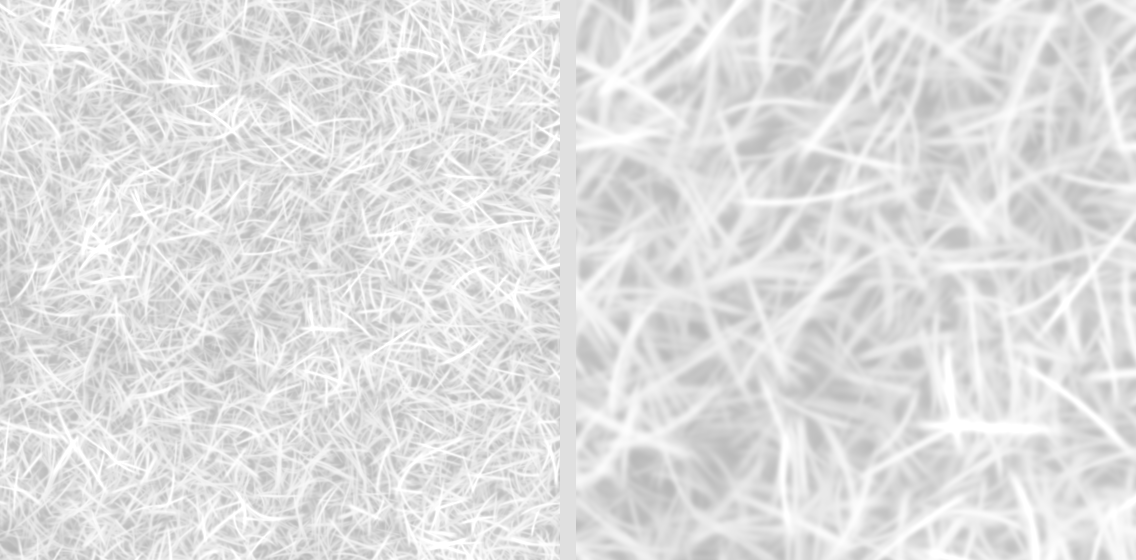
Left: the whole. Right: its middle third, enlarged.
This texture is drawn by a Shadertoy shader. Its source:

```glsl
// Pale matted fibres: a soft grey ground covered by stacked layers of thin,
// slightly curved hairs. Each layer is a jittered grid; deep layers are short
// and grey, upper layers are longer, sparser and nearly white.

const int LAYERS = 10;
const int HAIRS_PER_CELL = 2;
const float GROUND_TONE = 0.76;
const float DEEP_TONE = 0.82;
const float TOP_TONE = 1.0;

// Four random values in 0..1 from a 3D seed, without sine.
vec4 hash4(vec3 seed) {
    vec4 h = fract(seed.xyzx * vec4(0.1031, 0.1030, 0.0973, 0.1099));
    h += dot(h, h.wzxy + 33.33);
    return fract((h.xxyz + h.yzzw) * h.zywx);
}

// Smooth value noise in 0..1.
float valueNoise(vec2 p, float seed) {
    vec2 i = floor(p), f = fract(p);
    f = f * f * (3.0 - 2.0 * f);
    float a = hash4(vec3(i, seed)).x;
    float b = hash4(vec3(i + vec2(1, 0), seed)).x;
    float c = hash4(vec3(i + vec2(0, 1), seed)).x;
    float d = hash4(vec3(i + vec2(1, 1), seed)).x;
    return mix(mix(a, b, f.x), mix(c, d, f.x), f.y);
}

// Cloudy density of the mat, three octaves.
float cloud(vec2 p) {
    return 0.5 * valueNoise(p * 5.0, 51.0)
         + 0.3 * valueNoise(p * 11.0, 52.0)
         + 0.2 * valueNoise(p * 23.0, 53.0);
}

// Coverage of one hair: a parabola along x with a soft profile and tapered ends.
float hairCoverage(vec2 q, float angle, float halfLength, float bend, float width) {
    float c = cos(angle), s = sin(angle);
    q = vec2(c * q.x + s * q.y, c * q.y - s * q.x);
    float t = q.x / halfLength;
    float slope = 2.0 * bend * t;
    float d = q.y - bend * halfLength * (t * t - 0.33);
    d /= width * sqrt(1.0 + slope * slope);
    return exp(-d * d) * (1.0 - smoothstep(0.45, 1.0, abs(t)));
}

// Lays one layer of hairs over the given tone; depth runs from 0 (deep) to 1 (top).
float addHairs(float tone, vec2 p, float depth, float layer, float density, float pixel) {
    float scale = mix(34.0, 12.0, depth);
    vec2 shift = layer * vec2(7.31, 3.17);
    vec2 g = p * scale + shift;
    vec2 home = floor(g);
    for (int y = -1; y <= 1; y++)
    for (int x = -1; x <= 1; x++) {
        vec2 cell = home + vec2(x, y);
        float flow = 6.3 * valueNoise((cell + 0.5 - shift) / scale * 6.0, 71.0);
        for (int k = 0; k < HAIRS_PER_CELL; k++) {
            float seed = layer * 5.0 + float(k) * 2.0;
            vec4 a = hash4(vec3(cell, seed + 1.0));
            vec4 b = hash4(vec3(cell, seed + 2.0));
            float angle = flow + (a.z - 0.5) * 2.6;
            float halfLength = mix(0.45, 0.85, a.w);
            float bend = (b.x - 0.5) * 0.8 * b.y;
            float width = mix(0.0018, 0.0033, b.z) + 0.0006 * depth;
            width = max(width, 0.8 * pixel) * scale;
            float cover = hairCoverage(g - cell - a.xy, angle, halfLength, bend, width);
            float opacity = mix(0.55, 0.85, depth) * density;
            float hairTone = mix(DEEP_TONE, TOP_TONE, depth) + 0.1 * (b.w - 0.5);
            tone = mix(tone, hairTone, min(cover * opacity, 1.0));
        }
    }
    return tone;
}

void mainImage(out vec4 fragColor, in vec2 fragCoord) {
    vec2 p = fragCoord / iResolution.y;
    float pixel = 1.0 / iResolution.y;

    // Soft ground with faint grain.
    float mat = cloud(p);
    float tone = GROUND_TONE + 0.04 * (valueNoise(p * 110.0, 61.0) - 0.5);

    // Hairs from the deepest layer to the top one.
    float density = mix(0.7, 1.3, mat);
    for (int i = 0; i < LAYERS; i++) {
        float depth = float(i) / float(LAYERS - 1);
        tone = addHairs(tone, p, depth, float(i), density, pixel);
    }

    // Broad light and dark patches.
    tone += 0.12 * (mat - 0.5);
    fragColor = vec4(vec3(clamp(tone, 0.0, 1.0)), 1.0);
}
```
